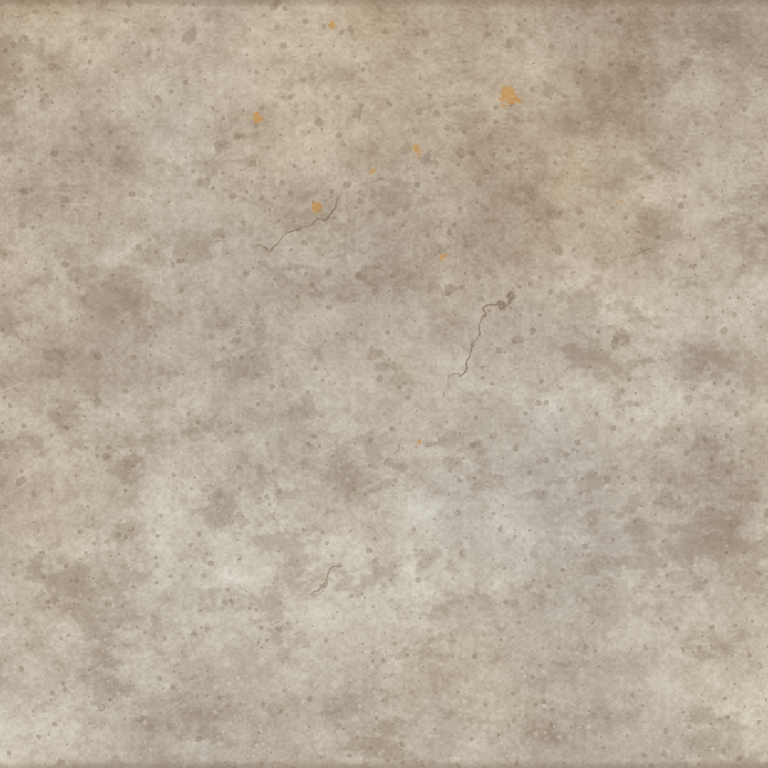
Give the GLSL for this texture, as a Shadertoy shader.

```glsl
// Weathered beige plaster: layered value noise makes clouds, sideways streaks,
// mottling and grain; scattered blots add stains, pits and ochre lichen;
// noise-bent line segments add broken cracks and pale hairline scratches.

const vec3 DARK_PLASTER  = vec3(0.630, 0.560, 0.490);
const vec3 LIGHT_PLASTER = vec3(0.790, 0.750, 0.680);
const vec3 STAIN_BROWN   = vec3(0.490, 0.410, 0.335);
const vec3 LICHEN_OCHRE  = vec3(0.770, 0.575, 0.330);
const vec3 PALE_LIME     = vec3(0.850, 0.810, 0.740);

float hash(vec2 p) {
    return fract(sin(dot(p, vec2(127.1, 311.7))) * 43758.5453);
}

float noise(vec2 p) {
    vec2 i = floor(p), f = fract(p);
    f = f * f * (3.0 - 2.0 * f);
    float low  = mix(hash(i), hash(i + vec2(1.0, 0.0)), f.x);
    float high = mix(hash(i + vec2(0.0, 1.0)), hash(i + vec2(1.0, 1.0)), f.x);
    return mix(low, high, f.y);
}

// Fractal noise, mean 0.5; gain sets how rough it is
float fbm(vec2 p, float gain) {
    float sum = 0.0, total = 0.0, weight = 1.0;
    for (int i = 0; i < 5; i++) {
        sum += weight * noise(p);
        total += weight;
        weight *= gain;
        p = mat2(0.8, 0.6, -0.6, 0.8) * p * 2.03 + 17.3;
    }
    return sum / total;
}

// Scattered soft discs, at most one per cell; radius and ragged are in cells
float blots(vec2 p, float cells, float density, float radius, float ragged, float seed) {
    vec2 q = p * cells, home = floor(q);
    float mask = 0.0;
    for (int y = -1; y <= 1; y++)
    for (int x = -1; x <= 1; x++) {
        vec2 cell = home + vec2(x, y);
        vec2 key = cell + seed;
        vec2 centre = cell + vec2(hash(key + 3.1), hash(key + 7.7));
        float size = hash(key + 5.3);
        float r = radius * mix(0.3, 1.0, size * size);
        float d = length(q - centre) + ragged * r;
        mask = max(mask, step(hash(key), density) * (1.0 - smoothstep(0.55 * r, r, d)));
    }
    return mask;
}

float stroke(vec2 p, vec2 a, vec2 b, float width) {
    vec2 ab = b - a;
    float along = clamp(dot(p - a, ab) / dot(ab, ab), 0.0, 1.0);
    return 1.0 - smoothstep(0.15 * width, width, length(p - a - ab * along));
}

float cracks(vec2 p, float width) {
    vec2 bend = vec2(fbm(p * 22.0, 0.6), fbm(p * 22.0 + 40.0, 0.6)) - 0.5;
    vec2 q = p + 0.05 * bend;
    float upper = max(stroke(q, vec2(0.28, 0.69), vec2(0.36, 0.685), width),
                      stroke(q, vec2(0.36, 0.685), vec2(0.57, 0.80), width));
    float middle = max(stroke(q, vec2(0.58, 0.47), vec2(0.63, 0.58), width),
                       stroke(q, vec2(0.63, 0.58), vec2(0.69, 0.645), width));
    middle = max(middle, 0.6 * stroke(q, vec2(0.69, 0.645), vec2(0.85, 0.67), width));
    float lower = max(stroke(q, vec2(0.52, 0.43), vec2(0.49, 0.33), width),
                      stroke(q, vec2(0.45, 0.26), vec2(0.38, 0.20), width));
    float broken = smoothstep(0.36, 0.58, fbm(p * 28.0 + 9.0, 0.5));
    return max(max(upper, middle), 0.7 * lower) * broken;
}

float scratches(vec2 p, float width) {
    float mask = 0.0;
    for (int i = 0; i < 8; i++) {
        vec2 key = vec2(float(i), 4.0);
        vec2 start = vec2(0.25 * hash(key), hash(key + 11.0));
        vec2 reach = vec2(hash(key + 23.0) - 0.5, hash(key + 31.0) - 0.5) * 0.12;
        mask = max(mask, stroke(p, start, start + reach, width));
    }
    return mask * smoothstep(0.4, 0.65, noise(p * 45.0));
}

void mainImage(out vec4 fragColor, in vec2 fragCoord) {
    vec2 p = fragCoord / iResolution.xy;

    // Plaster tone, from broad clouds down to fine grain
    float clouds  = fbm(p * 3.2 + 5.0, 0.5) - 0.5;
    float streaks = fbm(p * vec2(5.0, 15.0) + 31.0, 0.6) - 0.5;
    float mottle  = fbm(p * 24.0 + 63.0, 0.7) - 0.5;
    float grain   = 0.6 * noise(p * 310.0) + 0.4 * noise(p * 150.0 + 8.0) - 0.5;
    float fade    = smoothstep(0.75, 0.0, p.y);
    float tone = 0.50 + 0.24 * fade + 1.25 * clouds + 0.75 * streaks
               + 0.95 * mottle + 0.55 * grain;
    vec3 colour = mix(DARK_PLASTER, LIGHT_PLASTER, tone);

    // Slow drift between warm and grey
    float warmth = fbm(p * 2.6 + 88.0, 0.5) - 0.5 + 0.12 * (p.y - 0.5);
    colour += warmth * vec3(0.06, 0.0, -0.09);

    // Stains, pits and pale flecks
    float ragged = 3.0 * (fbm(p * 75.0 + 12.0, 0.6) - 0.5);
    float smudge = smoothstep(0.53, 0.68, fbm(p * vec2(13.0, 19.0) + 50.0, 0.75));
    float stains = blots(p, 20.0, 0.28, 0.28, ragged, 2.0) * mix(1.0, 0.3, fade);
    float pits   = blots(p, 75.0, 0.28, 0.34, ragged, 19.0);
    float flecks = blots(p, 95.0, 0.30, 0.36, ragged, 37.0) * mix(0.25, 1.0, fade);
    colour = mix(colour, STAIN_BROWN, 0.24 * smudge);
    colour = mix(colour, STAIN_BROWN, 0.30 * stains);
    colour = mix(colour, STAIN_BROWN, 0.32 * pits);
    colour = mix(colour, PALE_LIME, 0.40 * flecks);

    // Cracks and scratches
    colour = mix(colour, STAIN_BROWN, 0.65 * cracks(p, 0.0030));
    colour = mix(colour, PALE_LIME, 0.35 * scratches(p, 0.0022));

    // Ochre lichen, rare in the lower part
    float rarity = 0.15 * smoothstep(0.15, 0.5, p.y);
    float lichen = blots(p, 12.0, rarity, 0.19, 1.3 * ragged, 53.0);
    colour = mix(colour, LICHEN_OCHRE + 0.12 * grain, 0.75 * lichen);

    // Grimy top and bottom rims
    float rim = 1.0 - smoothstep(0.0, 0.012, min(p.y, 1.0 - p.y));
    colour = mix(colour, STAIN_BROWN, 0.35 * rim);

    fragColor = vec4(colour, 1.0);
}
```
